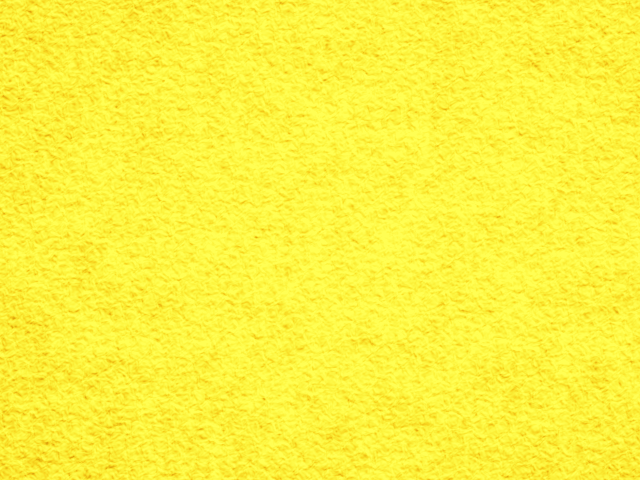
Write a WebGL 2 fragment shader that draws this texture.

```glsl
#version 300 es
precision highp float;

uniform vec2 u_resolution;
out vec4 fragColor;

float hash(vec2 p) {
    vec3 q = fract(vec3(p.xyx) * 0.1031);
    q += dot(q, q.yzx + 33.33);
    return fract((q.x + q.y) * q.z);
}

float slope(vec2 corner, vec2 offset) {
    float angle = 6.2832 * hash(corner);
    return dot(vec2(cos(angle), sin(angle)), offset);
}

// Gradient noise centred on zero
float noise(vec2 p) {
    vec2 cell = floor(p);
    vec2 f = fract(p);
    vec2 blend = f * f * f * (f * (f * 6.0 - 15.0) + 10.0);
    float low = mix(slope(cell, f), slope(cell + vec2(1, 0), f - vec2(1, 0)), blend.x);
    float high = mix(slope(cell + vec2(0, 1), f - vec2(0, 1)),
                     slope(cell + vec2(1, 1), f - vec2(1, 1)), blend.x);
    return mix(low, high, blend.y);
}

// Plaster surface: three octaves of grain, slightly wider than tall
float plaster(vec2 p) {
    p += 0.007 * vec2(noise(p * 45.0), noise(p * 45.0 + 71.3));
    p.x *= 0.78;
    float height = 0.0;
    float weight = 0.46;
    float frequency = 76.0;
    for (int i = 0; i < 3; i++) {
        height += weight * noise(p * frequency + float(i) * 19.7 + 7.0);
        p = mat2(0.94, 0.34, -0.34, 0.94) * p;
        frequency *= 1.75;
        weight *= 0.76;
    }
    return height;
}

float ramp(float from, float to, float x) {
    return clamp((x - from) / (to - from), 0.0, 1.0);
}

// Amber hollows through to lemon highlights
vec3 paint(float tone) {
    vec3 color = mix(vec3(0.86, 0.62, 0.04), vec3(0.97, 0.83, 0.12), ramp(-3.5, -1.9, tone));
    color = mix(color, vec3(0.98, 0.91, 0.19), ramp(-1.9, -0.95, tone));
    color = mix(color, vec3(0.99, 0.96, 0.25), ramp(-0.95, -0.05, tone));
    return mix(color, vec3(1.0, 0.995, 0.325), ramp(-0.05, 1.2, tone));
}

void main() {
    vec2 uv = gl_FragCoord.xy / u_resolution;
    vec2 p = gl_FragCoord.xy / u_resolution.y;

    // Relief lit from above, with hollows a little darker
    vec2 toLight = vec2(0.0008, 0.0024);
    float relief = plaster(p - toLight) - plaster(p + toLight);
    float tone = 3.6 * relief + 3.2 * plaster(p);

    // Broad unevenness and falloff toward the edges
    tone += 0.7 * noise(p * vec2(8.0, 12.0)) + 0.9 * noise(p * vec2(19.0, 27.0) + 31.0);
    vec2 fromCenter = uv - vec2(0.58, 0.53);
    tone += 0.38 - 2.2 * dot(fromCenter, fromCenter);

    // Sparse deep pits
    float pit = noise(p * vec2(72.0, 92.0) + 140.0);
    tone -= 1.5 * smoothstep(0.42, 0.65, pit);

    fragColor = vec4(paint(tone), 1.0);
}
```
